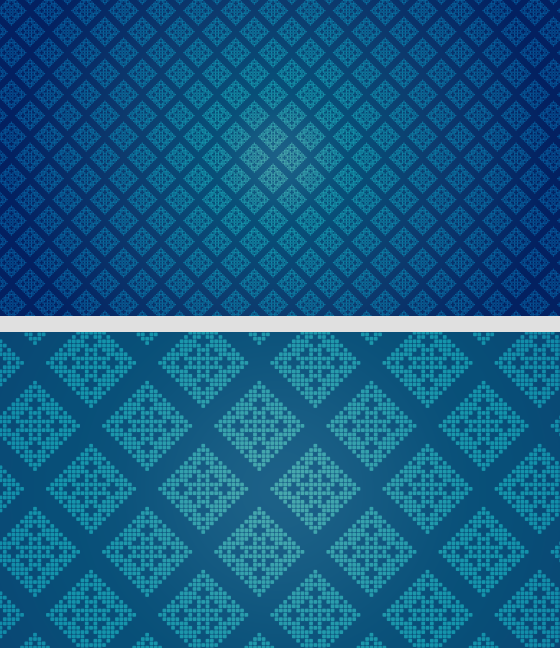
Top: the whole. Bottom: its middle third, enlarged.
This pattern is drawn by a Shadertoy shader. Its source:

```glsl
// Layout, in units of the canvas height
const vec2 CELL = vec2(0.1183, 0.1329);
const vec2 LATTICE_ORIGIN = vec2(0.0373, 0.0012);
const float STITCH = 0.00455;
const float MOTIF_RADIUS = 10.0;
const float DOT_HALF = 0.43;
const float DOT_ROUNDING = 0.2;
const int SAMPLES = 4;

// Radial stops for the cloth and the thread
const vec3 RADII = vec3(0.24, 0.50, 0.86);
const vec3 CLOTH_CENTER = vec3(0.11, 0.38, 0.53);
const vec3 CLOTH_INNER = vec3(0.03, 0.31, 0.47);
const vec3 CLOTH_OUTER = vec3(0.05, 0.23, 0.43);
const vec3 CLOTH_EDGE = vec3(0.01, 0.13, 0.38);
const vec3 THREAD_CENTER = vec3(0.28, 0.66, 0.68);
const vec3 THREAD_INNER = vec3(0.08, 0.58, 0.67);
const vec3 THREAD_OUTER = vec3(0.04, 0.47, 0.64);
const vec3 THREAD_EDGE = vec3(0.02, 0.34, 0.60);

vec3 radialRamp(float r, vec3 center, vec3 inner, vec3 outer, vec3 edge) {
    vec3 color = mix(center, inner, smoothstep(0.0, RADII.x, r));
    color = mix(color, outer, clamp((r - RADII.x) / (RADII.y - RADII.x), 0.0, 1.0));
    return mix(color, edge, clamp((r - RADII.y) / (RADII.z - RADII.y), 0.0, 1.0));
}

// Offset from the nearest centre of the staggered lattice
vec2 latticeOffset(vec2 p) {
    vec2 q = (p - LATTICE_ORIGIN) / CELL;
    vec2 a = (q - floor(q + 0.5)) * CELL;
    vec2 b = (fract(q) - 0.5) * CELL;
    return abs(a.x) + abs(a.y) < abs(b.x) + abs(b.y) ? a : b;
}

// Whether a grid position of the diamond carries a stitch
bool isStitched(vec2 id) {
    float far = max(abs(id.x), abs(id.y));
    float near = min(abs(id.x), abs(id.y));
    float ring = far + near;
    if (ring > MOTIF_RADIUS + 0.5) return false;

    bool core = ring < 0.5 || (near < 0.5 && abs(far - 2.0) < 0.5);
    bool arrow = (near < 0.5 && abs(far - 5.0) < 1.5)
              || (abs(near - 1.0) < 0.5 && abs(far - 5.0) < 0.5);
    bool bracket = abs(near - 2.0) < 0.5 && abs(far - 2.5) < 1.0;
    bool eye = near < 0.5 && abs(far - 8.0) < 0.5;
    bool notch = abs(near - 3.0) < 0.5 && abs(far - 6.0) < 0.5;
    return !(core || arrow || bracket || eye || notch);
}

// Coverage of one rounded stitch, softened over the sample width
float stitchMask(vec2 p, float softness) {
    vec2 grid = latticeOffset(p) / STITCH;
    vec2 id = floor(grid + 0.5);
    if (!isStitched(id)) return 0.0;
    vec2 d = abs(grid - id) - (DOT_HALF - DOT_ROUNDING);
    float dist = length(max(d, 0.0)) + min(max(d.x, d.y), 0.0) - DOT_ROUNDING;
    return clamp(0.5 - dist / softness, 0.0, 1.0);
}

void mainImage(out vec4 fragColor, in vec2 fragCoord) {
    // Average subsamples, since stitches are close to pixel size
    float softness = 1.0 / (iResolution.y * STITCH * float(SAMPLES));
    float thread = 0.0;
    for (int y = 0; y < SAMPLES; y++) {
        for (int x = 0; x < SAMPLES; x++) {
            vec2 jitter = (vec2(x, y) + 0.5) / float(SAMPLES) - 0.5;
            vec2 p = (fragCoord + jitter - 0.5 * iResolution.xy) / iResolution.y;
            thread += stitchMask(p, softness);
        }
    }
    thread /= float(SAMPLES * SAMPLES);

    // Light falls off around the centre of the canvas
    float r = length(fragCoord - 0.5 * iResolution.xy) / iResolution.y;
    vec3 cloth = radialRamp(r, CLOTH_CENTER, CLOTH_INNER, CLOTH_OUTER, CLOTH_EDGE);
    vec3 yarn = radialRamp(r, THREAD_CENTER, THREAD_INNER, THREAD_OUTER, THREAD_EDGE);
    fragColor = vec4(mix(cloth, yarn, thread), 1.0);
}
```
